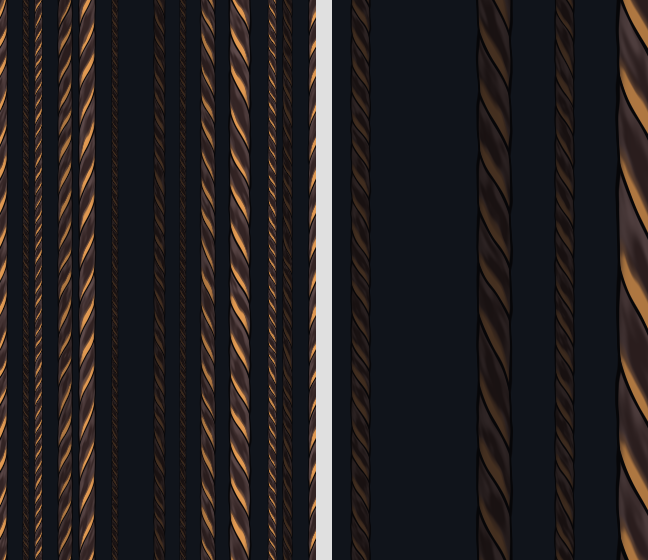
Left: the whole. Right: its middle third, enlarged.
Give the GLSL for this pattern, as a Shadertoy shader.

```glsl
const int ROPES = 12;
const vec3 BACKDROP = vec3(0.063, 0.078, 0.105);
const vec3 INK = vec3(0.025, 0.022, 0.03);
const vec3 SHADOW = vec3(0.20, 0.14, 0.14);
const vec3 MAUVE = vec3(0.38, 0.30, 0.30);
const vec3 BRONZE = vec3(0.46, 0.32, 0.23);
const vec3 GOLD = vec3(0.88, 0.60, 0.32);

// Centre and radius in canvas widths, then strands per height signed by twist
const vec3 ROPE[ROPES] = vec3[](
    vec3(0.000, 0.0250, -17.0), vec3(0.082, 0.0105, 60.0),
    vec3(0.1215, 0.0135, -40.0), vec3(0.206, 0.0240, -20.0),
    vec3(0.2755, 0.0275, -16.0), vec3(0.3635, 0.0105, 60.0),
    vec3(0.5046, 0.0185, 28.0), vec3(0.5787, 0.0105, 56.0),
    vec3(0.658, 0.0245, 19.0), vec3(0.759, 0.0350, 15.0),
    vec3(0.862, 0.0145, 40.0), vec3(0.910, 0.0160, 30.0));
const float LIGHT[ROPES] = float[](
    1.0, 0.5, 0.9, 0.82, 1.0, 0.48, 0.5, 0.46, 0.82, 1.0, 0.9, 0.48);

float hash(vec2 p) {
    p = fract(p * vec2(0.1031, 0.1130));
    p += dot(p, p.yx + 33.33);
    return fract((p.x + p.y) * p.x * 17.3);
}

float noise(vec2 p) {
    vec2 cell = floor(p), f = fract(p);
    f = f * f * (3.0 - 2.0 * f);
    return mix(mix(hash(cell), hash(cell + vec2(1, 0)), f.x),
               mix(hash(cell + vec2(0, 1)), hash(cell + vec2(1, 1)), f.x), f.y);
}

// Painted surface of one strand: s runs across the rope, f up the strand
vec3 strandColor(float s, float f, float id, float seed, float light) {
    float grain = noise(vec2(s * 2.5 + id * 7.3, f * 6.0 + seed * 11.0));
    float vary = hash(vec2(id + 40.0, seed + 3.0));
    float core = exp(-7.0 * (f - 0.52) * (f - 0.52) - 1.2 * s * s);
    float lit = smoothstep(0.25, 0.85, 0.95 - 0.75 * core + 0.6 * (grain - 0.5));
    vec3 color = mix(SHADOW, MAUVE, lit * (0.75 + 0.25 * vary));

    // Warm crescent along the lower edge
    float reach = smoothstep(-1.05, -0.6, s) * (1.0 - smoothstep(0.35, 1.0, s));
    float crest = (0.12 + 0.15 * reach) * (0.75 + 0.45 * vary) + 0.08 * (grain - 0.5);
    float bronze = 1.0 - smoothstep(crest, crest + 0.13, f);
    float gold = reach * (1.0 - smoothstep(crest - 0.06, crest + 0.02, f));
    color = mix(color, BRONZE, 0.85 * bronze);
    color = mix(color, GOLD, gold * smoothstep(0.3, 0.95, light));

    // Rounded falloff toward both sides
    return color * light * (1.0 - 0.35 * pow(abs(s), 4.0));
}

vec3 drawRope(vec3 under, vec2 uv, float aspect, float px, vec3 rope, float light, float seed) {
    float radius = rope.y, count = abs(rope.z);
    float dx = uv.x - rope.x;
    dx -= round(dx);
    if (abs(dx) > radius * 1.2) return under;

    // Twist coordinate with uneven strand lengths
    float s = dx / radius * sign(rope.z);
    float along = uv.y * count + hash(vec2(seed, 5.0));
    float wobble = 0.35 * noise(vec2(along * 0.6, seed * 9.0));
    float twist = along + wobble + 0.46 * s + 0.17 * s * s * s;
    float id = floor(twist), f = fract(twist);

    // Scalloped silhouette with a rough ink border
    float rough = 0.06 * (noise(vec2(along * 5.0, seed + 20.0)) - 0.5);
    float bulge = 0.90 + 0.09 * sin(3.14159 * f) + rough;
    float edge = abs(dx) - radius * bulge;
    float border = radius * 0.09;

    // Distance to the seam between strands
    float slope = (0.46 + 0.51 * s * s) / radius;
    float seam = min(f, 1.0 - f) / length(vec2(count * aspect, slope));
    float seamWidth = radius * (0.045 + 0.05 * noise(vec2(s * 2.0 + id, seed)));

    vec3 color = strandColor(s, f, id, seed, light);
    color = mix(INK, color, smoothstep(-px, px, seam - seamWidth));
    color = mix(color, INK, smoothstep(-px, px, edge + border));
    return mix(color, under, smoothstep(-px, px, edge - border * 0.5));
}

void mainImage(out vec4 fragColor, in vec2 fragCoord) {
    vec2 uv = fragCoord / iResolution.xy;
    float aspect = iResolution.x / iResolution.y;
    float px = 0.7 / iResolution.x;
    vec3 color = BACKDROP;
    for (int i = 0; i < ROPES; i++) {
        color = drawRope(color, uv, aspect, px, ROPE[i], LIGHT[i], float(i) + 1.0);
    }
    fragColor = vec4(color, 1.0);
}
```
